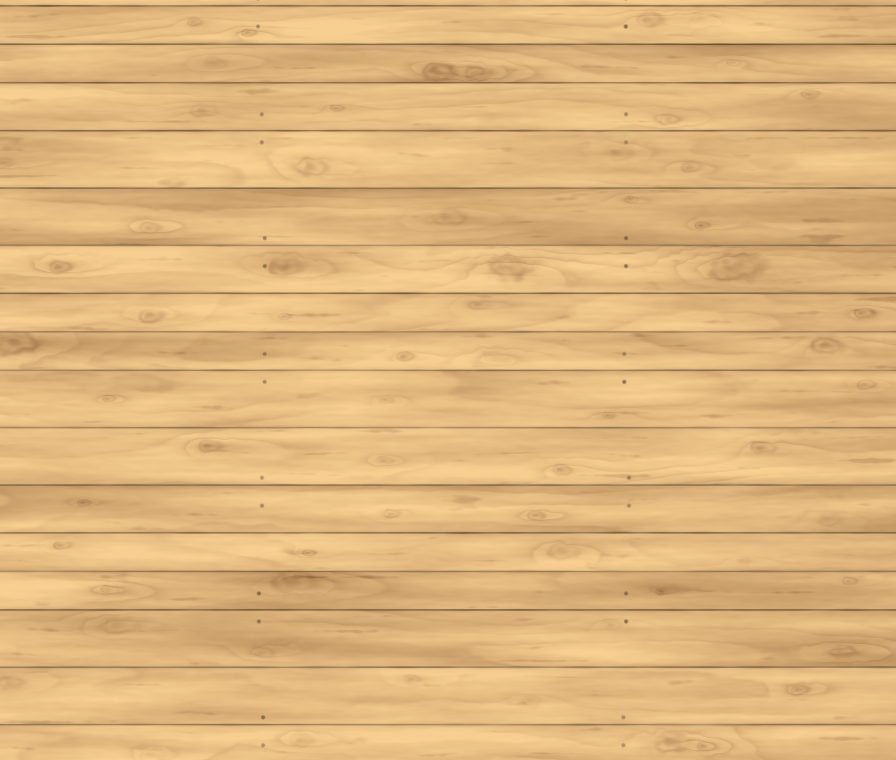
Write a WebGL 1 fragment shader that draws this texture.

```glsl
precision highp float;
// Pale pine boards laid across the canvas, parted by thin dark seams and nailed in two columns.
// Each board gets its own tone, stretched-noise fibres, and growth rings drawn as contours
// of a noise field that swells around the knots. The canvas is 100 units wide, y runs down.
uniform vec2 u_resolution;

float hash(vec2 p) {
  return fract(sin(dot(p, vec2(127.1, 311.7))) * 4375.85);
}

vec2 gradient(vec2 cell) {
  float angle = 6.2832 * hash(cell);
  return vec2(cos(angle), sin(angle));
}

// Gradient noise, roughly -0.7 to 0.7
float noise(vec2 p) {
  vec2 i = floor(p), f = fract(p);
  vec2 w = f * f * f * (f * (f * 6.0 - 15.0) + 10.0);
  vec2 e = vec2(1.0, 0.0);
  float a = dot(gradient(i), f);
  float b = dot(gradient(i + e.xy), f - e.xy);
  float c = dot(gradient(i + e.yx), f - e.yx);
  float d = dot(gradient(i + e.xx), f - e.xx);
  return mix(mix(a, b, w.x), mix(c, d, w.x), w.y);
}

// Upper edge of a board: widths cycle through one medium, two narrow, two wide
float seamY(float board) {
  float c = mod(board, 5.0);
  float firstShift = step(0.5, board) * step(board, 2.5);
  return 0.65 + 26.74 * floor(board / 5.0) + 5.34 * min(c, 1.0)
       + 4.3 * clamp(c - 1.0, 0.0, 2.0) + 6.4 * max(c - 3.0, 0.0) - 1.05 * firstShift;
}

// Nails come in pairs, one either side of a seam, in two columns
float nails(vec2 p, float pixel) {
  float row = floor((p.y - 1.4) / 13.37 + 0.5);
  float side = p.x < 50.0 ? 0.0 : 1.0;
  vec2 center = vec2(29.2 + 40.7 * side, 1.4 + 13.37 * row - 0.45 * mod(row, 2.0));
  center.x += 0.8 * (hash(vec2(row, side)) - 0.5);
  vec2 d = p - center;
  d.y = abs(d.y) - 1.56;
  float strength = 0.4 + 0.3 * hash(vec2(row, side + 3.0 + step(0.0, p.y - center.y)));
  return strength * (1.0 - smoothstep(0.1, 0.22 + pixel, length(d)));
}

void main() {
  float pixel = 100.0 / u_resolution.x;
  vec2 p = vec2(gl_FragCoord.x, u_resolution.y - gl_FragCoord.y) * pixel;

  // Find the board under this point
  float board = -1.0;
  for (int i = 0; i < 24; i++) {
    if (p.y >= seamY(float(i))) board = float(i);
  }
  float top = seamY(board), bottom = seamY(board + 1.0);
  vec2 g = p + vec2(37.0, 19.0) * (board + 2.0);

  // Growth-ring field, before the knots bend it
  float wobble = noise(g * vec2(0.2, 0.6));
  float ripple = noise(g * vec2(0.8, 1.3));
  float field = 4.5 * noise(g * vec2(0.02, 0.15)) + 0.2 * p.y + 0.22 * wobble + 0.07 * ripple;

  // Knots: one per 25-unit cell, with the sixth board holding large even ones
  float knot = 0.0, halo = 0.0;
  float showy = 1.0 - step(0.5, abs(board - 5.0));
  for (int k = 0; k < 4; k++) {
    vec2 id = vec2(float(k) + 3.0, board * 1.7 + 5.0);
    float chance = hash(id + 11.3);
    float r = mix(0.4 + 0.9 * chance * chance, 0.7 + 0.3 * float(k), showy);
    float along = mix(hash(id), 0.255, showy);
    float across = mix(0.2 + 0.6 * hash(id + 4.7), 0.45, showy);
    vec2 d = p - vec2(25.0 * (float(k) + along), mix(top, bottom, across));
    d += r * vec2(0.6 * wobble + 0.25 * ripple, 0.3 * noise(g * 0.8 + 5.0) + 0.2 * ripple);
    vec2 e = d / r;
    e.x -= 0.5 * max(e.x, 0.0);
    float strength = mix(0.25 + 0.7 * hash(id + 8.1), 0.85, showy);
    float swell = exp(-e.x * e.x / 16.0 - e.y * e.y / 2.2);
    field += (0.6 + 1.2 * r) * swell;
    halo += strength * swell;
    float dist = length(e * vec2(0.75, 1.0));
    float core = 1.0 - smoothstep(0.05, 0.6, dist);
    float rim = exp(-24.0 * (dist - 0.85) * (dist - 0.85));
    knot += strength * (0.4 * core + 0.45 * rim * (0.6 + 1.2 * wobble));
    knot += strength * 0.4 * (1.0 - smoothstep(0.5, 1.4, dist)) * (0.5 + ripple);
  }

  // Board tone: every third board is darker, and so is the thirteenth
  float dark = 1.0 - step(0.5, abs(mod(board, 3.0) - 1.0));
  dark = max(dark, 1.0 - step(0.5, abs(board - 12.0)));
  float tone = 0.09 + 0.15 * dark + 0.1 * hash(vec2(board, 2.6));

  // Rings darken slowly, then end in a soft edge
  float phase = fract(field);
  float rings = phase * phase * phase * (1.0 - smoothstep(0.82, 1.0, phase));
  float patchy = smoothstep(-0.3, 0.4, noise(g * vec2(0.06, 0.2) + 7.0));

  // Fibres and short brown streaks
  float shade = tone + (0.45 + 0.2 * dark) * noise(g * vec2(0.03, 0.3));
  shade += 0.28 * noise(g * vec2(0.06, 0.7) + 3.0) + 0.13 * noise(g * vec2(0.13, 1.6));
  shade += 0.08 * noise(g * vec2(0.5, 2.4));
  shade += rings * (0.08 + 0.3 * patchy + 0.25 * min(halo, 1.0)) + 0.18 * halo;
  float streak = noise(g * vec2(0.11, 1.2) + 31.0) + 0.15 * ripple;
  shade += 0.35 * smoothstep(0.36, 0.6, streak);
  shade += 0.85 * knot + 0.14 * smoothstep(65.0, 100.0, p.x);
  vec3 color = mix(vec3(0.96, 0.80, 0.558), vec3(0.71, 0.54, 0.35), clamp(shade, -0.04, 1.4));

  // Thin seams with a faint shadow, each of its own depth
  float above = p.y - top, below = bottom - p.y;
  float seam = board + step(below, above);
  float edge = min(above, below) + 0.05 * noise(vec2(p.x * 0.3, seam * 9.0));
  float depth = 0.34 + 0.3 * hash(vec2(seam, 6.4)) + 0.25 * noise(vec2(p.x * 0.08, seam * 5.3));
  color *= 1.0 - 0.09 * exp(-3.5 * max(edge, 0.0));
  float gap = depth * (1.0 - smoothstep(0.0, 0.06 + pixel, edge));
  color = mix(color, vec3(0.31, 0.22, 0.12), gap);
  color = mix(color, vec3(0.38, 0.27, 0.17), nails(p, pixel));

  gl_FragColor = vec4(color, 1.0);
}
```
